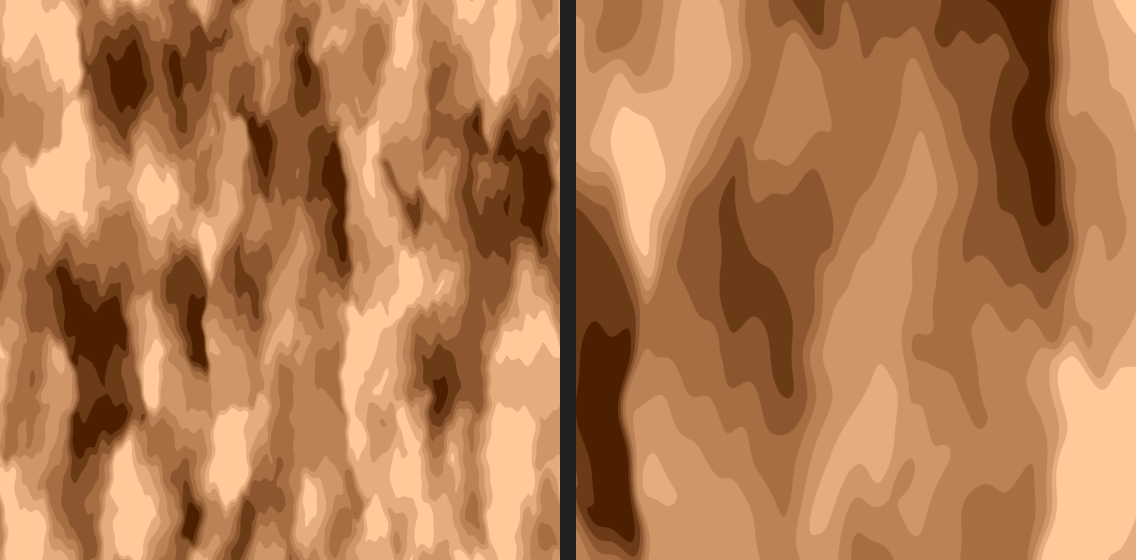
Left, the full canvas; right, a detail of the centre.
This texture is drawn by a Shadertoy shader. Its source:

```glsl
// Tiling painted bark: upright rounded strokes in eight flat tones of brown.
#define BROAD_CELLS vec2(6.0, 4.0)
#define STROKE_CELLS vec2(16.0, 5.0)
#define DAB_CELLS vec2(21.0, 11.0)
#define BROAD_GAIN 2.1
#define STROKE_GAIN 3.0
#define DAB_GAIN 1.7
#define MEAN_TONE 4.24
#define JITTER 0.8
#define CRISPNESS 10.0
#define SWAY 0.010
#define SCALLOP 0.010

const float TAU = 6.2831853;

const vec3 TONES[8] = vec3[8](
    vec3(0.30, 0.12, 0.00),
    vec3(0.42, 0.23, 0.09),
    vec3(0.55, 0.34, 0.19),
    vec3(0.65, 0.43, 0.26),
    vec3(0.73, 0.51, 0.34),
    vec3(0.81, 0.59, 0.41),
    vec3(0.89, 0.68, 0.50),
    vec3(1.00, 0.79, 0.60));

// Integer hash: three random values in 0..1 per cell and layer
vec3 hash3(vec2 cell, float layer) {
    uvec3 v = uvec3(cell, layer) * 1664525u + 1013904223u;
    v.x += v.y * v.z; v.y += v.z * v.x; v.z += v.x * v.y;
    v ^= v >> 16u;
    v.x += v.y * v.z; v.y += v.z * v.x; v.z += v.x * v.y;
    return vec3(v >> 8u) / 16777216.0;
}

// Wrapping cellular noise in -1..1: plateaus with softly blended borders
float cellPlateaus(vec2 uv, vec2 cells, float layer) {
    vec2 p = uv * cells;
    vec2 base = floor(p);
    float total = 0.0, weights = 0.0;
    for (int y = -2; y <= 2; y++) {
        for (int x = -2; x <= 2; x++) {
            vec2 cell = base + vec2(x, y);
            vec3 rnd = hash3(mod(cell, cells), layer);
            vec2 d = abs(cell + 0.5 + JITTER * (rnd.xy - 0.5) - p);
            // Cubic norm gives blunt rather than pointed stroke ends
            float w = exp(-CRISPNESS * dot(d * d, d));
            total += w * (2.0 * rnd.z - 1.0);
            weights += w;
        }
    }
    return total / weights;
}

// Layered sines: slow sideways sway and scalloped stroke ends
vec2 warp(vec2 uv) {
    vec2 a = TAU * uv;
    float sway = sin(2.0 * a.y + a.x) + 0.4 * sin(7.0 * a.y + 3.0 * a.x + 1.3)
               + 0.15 * sin(19.0 * a.y - 5.0 * a.x);
    float scallop = sin(17.0 * a.x + 2.0 * sin(3.0 * a.y))
                  + 0.4 * sin(41.0 * a.x + 2.0 * sin(5.0 * a.y + a.x));
    return uv + vec2(SWAY * sway, SCALLOP * scallop);
}

// Flat tone steps with smoothed edges
vec3 posterize(float tone) {
    float edge = clamp(0.7 * fwidth(tone), 0.001, 0.5);
    tone = clamp(tone, 0.0, 6.999);
    int i = int(tone);
    float step01 = smoothstep(0.5 - edge, 0.5 + edge, fract(tone));
    return mix(TONES[i], TONES[i + 1], step01);
}

void mainImage(out vec4 fragColor, in vec2 fragCoord) {
    vec2 uv = warp(fragCoord / iResolution.xy);
    float tone = MEAN_TONE
               + BROAD_GAIN * cellPlateaus(uv, BROAD_CELLS, 1.0)
               + STROKE_GAIN * cellPlateaus(uv, STROKE_CELLS, 2.0)
               + DAB_GAIN * cellPlateaus(uv, DAB_CELLS, 3.0);
    fragColor = vec4(posterize(tone), 1.0);
}
```
